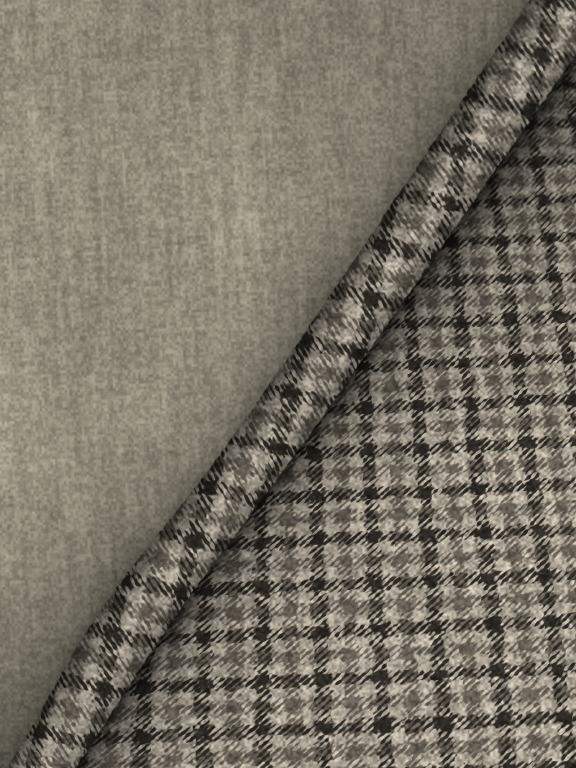
Reproduce this texture procedurally as a Shadertoy shader.

```glsl
#define LIGHT_YARN vec3(0.70, 0.665, 0.605)
#define GREY_YARN vec3(0.40, 0.375, 0.335)
#define DARK_YARN vec3(0.18, 0.165, 0.145)
#define PLAIN_CLOTH vec3(0.61, 0.585, 0.515)
#define TEETH 7.0
#define STRIPE_HALF 0.13
#define ROLL_PERIOD 0.072
#define ROLL_ANGLE -0.22
#define GRAIN 300.0

float hash(vec2 p) {
    vec3 q = fract(vec3(p.xyx) * 0.1031);
    q += dot(q, q.yzx + 33.33);
    return fract((q.x + q.y) * q.z);
}

float noise(vec2 p) {
    vec2 cell = floor(p), f = fract(p);
    f = f * f * (3.0 - 2.0 * f);
    float low = mix(hash(cell), hash(cell + vec2(1, 0)), f.x);
    float high = mix(hash(cell + vec2(0, 1)), hash(cell + vec2(1, 1)), f.x);
    return mix(low, high, f.y);
}

float fbm(vec2 p) {
    float sum = 0.0, weight = 0.5;
    for (int i = 0; i < 4; i++) {
        sum += weight * noise(p);
        p = p * 2.03 + 17.0;
        weight *= 0.5;
    }
    return sum;
}

mat2 rotation(float angle) {
    float c = cos(angle), s = sin(angle);
    return mat2(c, s, -s, c);
}

// Yarn order: a dark band at whole numbers, a grey band at halves
vec3 yarn(float t, float soft) {
    float toDark = abs(fract(t + 0.5) - 0.5);
    float toGrey = 0.5 - toDark;
    vec3 c = mix(GREY_YARN, LIGHT_YARN, smoothstep(-soft, soft, toGrey - STRIPE_HALF));
    return mix(DARK_YARN, c, smoothstep(-soft, soft, toDark - STRIPE_HALF));
}

// Twill check: diagonal ribs choose between warp and weft
vec3 checkCloth(vec2 uv, vec2 p, float soft, float twillSide) {
    float rib = abs(fract((uv.x - twillSide * uv.y) * TEETH) - 0.5);
    rib += 0.42 * (noise(p * 180.0 + 70.0) - 0.5);
    uv += 0.14 * (vec2(noise(p * 170.0), noise(p * 170.0 + 40.0)) - 0.5);
    float ribSoft = 0.10 + soft * 1.6;
    float warp = smoothstep(-ribSoft, ribSoft, rib - 0.25);
    vec3 c = mix(yarn(uv.y, soft), yarn(uv.x, soft), warp);
    float fuzz = noise(p * GRAIN) - 0.5 + 0.6 * (noise(p * 130.0) - 0.5);
    return c * (1.0 + 0.40 * fuzz) + 0.07 * (noise(p * GRAIN * 0.8 + 11.0) - 0.5);
}

// Plain melange: crossing slubs and a fine grain
vec3 plainCloth(vec2 p) {
    vec2 q = rotation(-0.05) * p;
    float slub = fbm(q * vec2(130.0, 15.0)) - 0.47;
    float pick = fbm(q * vec2(32.0, 170.0) + 9.0) - 0.47;
    float grain = noise(q * vec2(GRAIN, GRAIN * 0.9)) - 0.5;
    return PLAIN_CLOTH * (1.0 + 0.27 * slub + 0.18 * pick + 0.25 * grain);
}

// Lower cloth coordinates, receding towards the top
vec2 recedingGrid(vec2 p) {
    float y = p.y - 0.045 * (p.x - 0.41);
    float column = (p.x - 0.423 + 0.033 * p.y) / (0.08 - 0.025 * p.y);
    return vec2(column, y * (15.2 + 3.3 * y) + 0.21);
}

void mainImage(out vec4 fragColor, in vec2 fragCoord) {
    vec2 p = fragCoord / iResolution.y;
    float aa = 1.2 / iResolution.y;

    // Signed distances to the two diagonal folds
    float sag = exp(-pow((p.y - 0.2) / 0.15, 2.0));
    float upperFold = (p.x - 0.013 - 0.677 * p.y + 0.021 * sag) * 0.828;
    float lowerFold = (p.x - 0.100 - 0.700 * p.y + 0.010 * sag) * 0.819;
    float fray = 0.002 * (noise(p * 170.0) - 0.5);

    // Lower cloth, softer with depth and shaded by the roll
    float blur = 0.04 + 0.06 * smoothstep(0.5, 1.0, p.y);
    vec3 color = checkCloth(recedingGrid(p), p, blur, 1.0);
    float gap = max(lowerFold, 0.0);
    color *= 1.0 - 0.50 * exp(-gap / 0.018) - 0.28 * exp(-gap / 0.09);
    color *= 1.0 - 0.20 * smoothstep(0.35, 1.0, p.y);
    color *= 0.99 + 0.12 * (fbm(p * 6.0) - 0.47);

    // Rolled edge: cloth bends away at both sides
    float across = clamp(upperFold / max(upperFold - lowerFold, 0.001), 0.0, 1.0);
    float bend = asin(clamp(across * 1.6 - 0.8, -0.95, 0.95));
    vec2 along = vec2(0.56, 0.828);
    vec2 wrapped = along * dot(p, along) + vec2(along.y, -along.x) * bend * 0.046;
    vec2 rollGrid = rotation(-ROLL_ANGLE) * wrapped / ROLL_PERIOD;
    vec3 roll = checkCloth(rollGrid, p, 0.045 + 0.03 * smoothstep(0.6, 1.0, p.y), -1.0);
    float rollLight = smoothstep(-0.15, 0.5, across) * (1.0 - 0.5 * smoothstep(0.62, 1.0, across));
    roll *= 0.36 + 0.57 * rollLight;
    color = mix(roll, color, smoothstep(-aa, aa, lowerFold + fray));

    // Plain cloth on top, rounding down into its fold
    vec3 plain = plainCloth(p);
    float inside = max(-upperFold, 0.0);
    plain *= 1.0 - 0.22 * exp(-inside / 0.03) - 0.17 * exp(-inside / 0.15);
    plain *= 1.0 - 0.20 * smoothstep(0.45, 0.0, p.y) - 0.12 * smoothstep(0.7, 1.0, p.y);
    plain *= 1.0 + 0.20 * (fbm(p * vec2(7.0, 3.0) + 3.0) - 0.47);
    color = mix(plain, color, smoothstep(-aa, aa, upperFold + fray));

    fragColor = vec4(clamp(color, 0.0, 1.0), 1.0);
}
```
